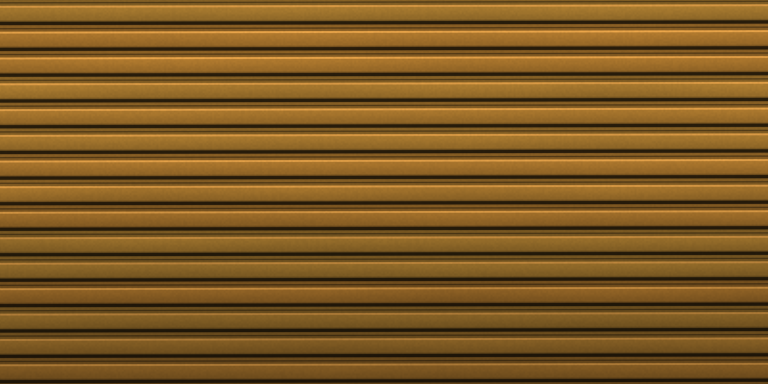
Give the GLSL for this texture, as a Shadertoy shader.

```glsl
// Bronze ribbed metal shutter: fifteen horizontal slats, each with a dark groove,
// a thin lip, a bright rolled edge and a flat face that dims downwards.
// Every slat is a 1D profile of soft bands; hashes add tint drift and fine grain.

float hash(vec2 p) {
    return fract(sin(dot(p, vec2(127.1, 311.7))) * 43758.5453);
}

float noise(vec2 p) {
    vec2 i = floor(p), f = fract(p);
    f = f * f * (3.0 - 2.0 * f);
    return mix(mix(hash(i), hash(i + vec2(1, 0)), f.x),
               mix(hash(i + vec2(0, 1)), hash(i + vec2(1, 1)), f.x), f.y);
}

// Soft band around a centre, with edges at least one pixel wide
float band(float x, float centre, float halfWidth, float soft) {
    return 1.0 - smoothstep(halfWidth - soft, halfWidth + soft, abs(x - centre));
}

void mainImage(out vec4 fragColor, in vec2 fragCoord) {
    vec2 uv = fragCoord / iResolution.xy;
    const float SLATS = 15.0;
    float soft = max(0.03, 0.6 * SLATS / iResolution.y);

    // Slat coordinate runs downwards, with a slight tilt and sag
    float s = (1.0 - uv.y) * SLATS + 0.09 + 0.06 * uv.x - 0.05 * sin(3.14159 * uv.y);
    float slat = floor(s);
    float t = s - slat;
    float groove = min(t, 1.0 - t);

    // Flat face, then the shadow gathering towards the groove
    float light = mix(1.05, 0.90, smoothstep(0.38, 0.92, t));
    light *= mix(1.0, 0.72, smoothstep(0.84, 0.95, t));

    // Recessed step above the rolled edge, with its thin lip and crease
    light = mix(light, 0.80, 1.0 - smoothstep(0.31 - soft, 0.31 + soft, t));
    light = mix(light, 0.84, band(t, 0.14, 0.025, soft));
    light = mix(light, 0.50, band(t, 0.20, 0.025, soft));
    light = mix(light, 0.24, 1.0 - smoothstep(0.065 - soft, 0.065 + soft, groove));

    // Bronze drifting between olive and red from slat to slat
    float drift = hash(vec2(slat, 3.0)) - 0.5;
    vec3 bronze = vec3(0.62, 0.435, 0.165) * (1.0 + drift * vec3(0.03, -0.05, -0.08));
    vec3 color = bronze * light;

    // Bright rolled edge
    float edge = band(t, 0.355, 0.035, soft);
    color = mix(color, vec3(0.85, 0.60, 0.27) * (1.0 + 0.08 * drift), edge);

    // Light falling off towards the bottom, broad stains and fine grain
    color *= mix(0.76, 1.03, smoothstep(-0.05, 0.75, uv.y));
    color *= 0.97 + 0.06 * noise(vec2(uv.x * 5.0, slat * 1.7));
    color *= 0.975 + 0.05 * noise(uv * vec2(400.0, 200.0));

    fragColor = vec4(color, 1.0);
}
```
